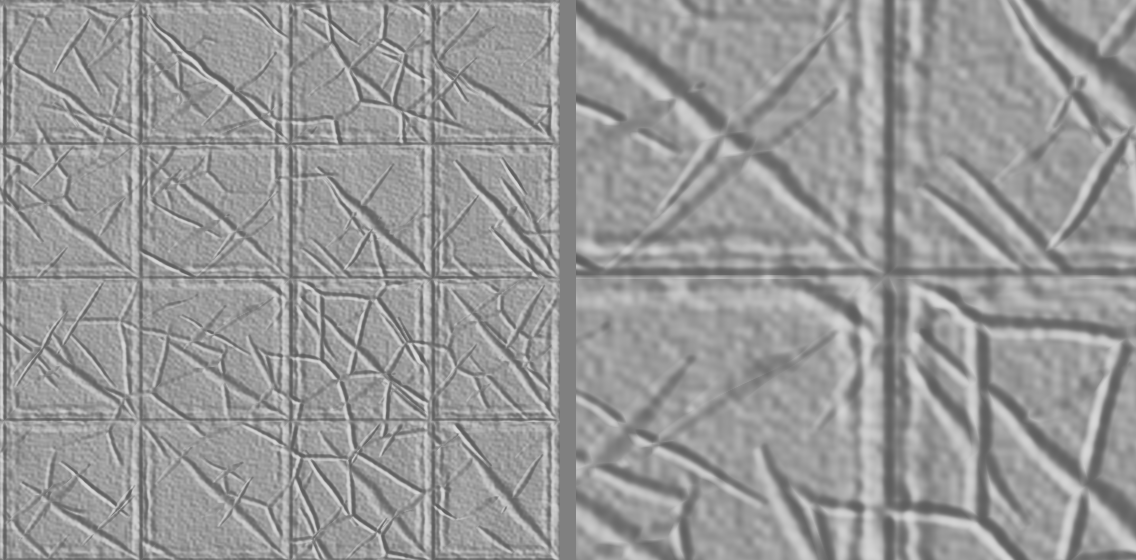
Left, the full canvas; right, a detail of the centre.
Reproduce this texture map procedurally as a Shadertoy shader.

```glsl
// Four by four worn stone tiles with bevelled panels, cracks and scratches, as a grey relief.
// A height field sums panels, seams, cracks and grain; its slope along one light
// direction, by a central difference, becomes the shade, and cavities darken it.

const float COLUMN_SEAMS[5] = float[5](0.006, 0.249, 0.517, 0.771, 0.998);
const float ROW_SEAMS[5] = float[5](-0.002, 0.248, 0.502, 0.741, 0.995);
const vec2 LIGHT = vec2(0.87, 0.49);
const float EMBOSS_STEP = 0.0025;
const float BASE_GREY = 0.612;
const float GREY_RANGE = 0.26;
const float RELIEF = 1.0;
const float CAVITY_SHADE = 0.22;
const vec2 INSET_LOW = vec2(0.026, 0.026);   // left and bottom frame widths
const vec2 INSET_HIGH = vec2(0.026, 0.016);  // right and top frame widths
const float PANEL_HEIGHT = 0.46;
const float PANEL_BEVEL = 0.005;
const float RIM_HEIGHT = 0.22;
const float SEAM_STEEP = 0.006;
const float SEAM_GENTLE = 0.013;
const float SEAM_DEPTH = 0.36;
const float WOBBLE = 0.008;
const float FINE_WOBBLE = 0.003;
const float TILE_SIZE = 0.25;
const int SCRATCHES = 8;
const float MAIN_CRACK_WIDTH = 0.016;
const float CELL_DENSITY = 10.0;
const float GRAIN = 0.125;

float hash(vec2 p) {
    return fract(sin(dot(p, vec2(127.1, 311.7))) * 43758.5453);
}

vec2 hash2(vec2 p) {
    return vec2(hash(p), hash(p + 41.3));
}

float noise(vec2 p) {
    vec2 i = floor(p), f = fract(p);
    f = f * f * (3.0 - 2.0 * f);
    return mix(mix(hash(i), hash(i + vec2(1, 0)), f.x),
               mix(hash(i + vec2(0, 1)), hash(i + vec2(1, 1)), f.x), f.y);
}

vec2 shake(vec2 p) {
    return vec2(noise(p), noise(p + 17.0)) - 0.5;
}

// 1 on the line, falling to 0 at the given width
float ridge(float d, float width) {
    return 1.0 - smoothstep(0.0, width, abs(d));
}

// Cut from a to b in tile units, thinning and fading at both ends
float cut(vec2 q, vec2 a, vec2 b, float width) {
    vec2 ab = b - a;
    float t = clamp(dot(q - a, ab) / dot(ab, ab), 0.0, 1.0);
    float d = length(q - a - ab * t) * TILE_SIZE;
    float taper = 0.3 + 0.7 * sin(3.14159 * t);
    return taper * ridge(d, max(0.0035, width * taper));
}

// Distance to the nearest border between scattered cells
float cellBorder(vec2 p) {
    vec2 cell = floor(p), nearest = vec2(0.0);
    float best = 9.0, border = 9.0;
    for (int k = 0; k < 9; k++) {
        vec2 c = cell + vec2(k % 3 - 1, k / 3 - 1);
        vec2 r = c + hash2(c) - p;
        if (dot(r, r) < best) { best = dot(r, r); nearest = r; }
    }
    for (int k = 0; k < 25; k++) {
        vec2 c = cell + vec2(k % 5 - 2, k / 5 - 2);
        vec2 r = c + hash2(c) - p, gap = r - nearest;
        if (dot(gap, gap) > 1e-4)
            border = min(border, dot(0.5 * (r + nearest), normalize(gap)));
    }
    return border;
}

// Depth of the damage in one tile
float cracks(vec2 p, vec2 q, vec2 id) {
    vec2 r = hash2(id + 3.7);
    vec2 start = vec2(0.03 + 0.2 * r.x, 0.5 + 0.45 * r.y);
    float width = MAIN_CRACK_WIDTH * mix(0.55, 1.0, r.x);
    float depth = mix(0.4, 0.65, hash(id + 8.1)) * cut(q, start, vec2(0.99, 0.01), width);

    for (int i = 0; i < SCRATCHES; i++) {
        vec2 seed = id * 7.3 + float(i) * 1.91;
        vec2 centre = 0.06 + 0.88 * hash2(seed);
        float lean = hash(seed + 5.2) < 0.6 ? 0.72 : -0.8;
        float angle = lean + 0.6 * (hash(seed + 9.4) - 0.5);
        vec2 arm = vec2(cos(angle), sin(angle)) * mix(0.1, 0.36, hash(seed + 2.6));
        float thin = mix(0.005, 0.011, hash(seed + 6.8));
        depth = max(depth, mix(0.22, 0.48, hash(seed + 4.4)) * cut(q, centre - arm, centre + arm, thin));
    }

    // One column is shattered; elsewhere only small patches break up
    bool shattered = id.x == 2.0 && id.y != 2.0;
    float broken = shattered ? 1.0 : 0.7 * smoothstep(0.54, 0.72, noise(p * 9.0 + 4.0));
    float border = cellBorder(p * CELL_DENSITY) / CELL_DENSITY;
    return max(depth, 0.42 * broken * ridge(border, 0.007));
}

// Height in x, cavity depth in y
vec2 surface(vec2 p) {
    // Find the tile
    ivec2 tile = ivec2(0);
    for (int i = 1; i < 4; i++)
        tile += ivec2(p.x > COLUMN_SEAMS[i], p.y > ROW_SEAMS[i]);
    vec2 low = vec2(COLUMN_SEAMS[tile.x], ROW_SEAMS[tile.y]);
    vec2 high = vec2(COLUMN_SEAMS[tile.x + 1], ROW_SEAMS[tile.y + 1]);
    vec2 curved = p + WOBBLE * shake(p * 24.0);
    vec2 rough = p + 0.5 * WOBBLE * shake(p * 40.0) + FINE_WOBBLE * shake(p * 100.0);

    // Raised panel, rim line and chipped frame
    vec2 inset = min(rough - low - INSET_LOW, high - rough - INSET_HIGH);
    float inner = min(inset.x, inset.y);
    float wear = noise(p * 15.0);
    float panel = smoothstep(-PANEL_BEVEL, PANEL_BEVEL, inner);
    float h = PANEL_HEIGHT * panel * mix(0.4, 1.0, wear);
    h += RIM_HEIGHT * wear * ridge(inner + 0.012, 0.006);
    h += 0.34 * (1.0 - panel) * noise(p * 75.0);

    // Seams with one steep side, damage and grain
    vec2 seam = max(1.0 - smoothstep(0.0, SEAM_STEEP, abs(p - low)),
                    1.0 - smoothstep(0.0, SEAM_GENTLE, abs(high - p)));
    float groove = max(seam.x, seam.y);
    float cavity = SEAM_DEPTH * groove * mix(0.7, 1.2, wear);
    cavity += (1.0 - groove) * cracks(curved, (curved - low) / (high - low), vec2(tile));
    h += GRAIN * (noise(p * 180.0) + 0.4 * noise(p * 95.0 + 9.0));
    return vec2(h - cavity, cavity);
}

void mainImage(out vec4 fragColor, in vec2 fragCoord) {
    vec2 p = fragCoord / iResolution.xy;
    vec2 offset = EMBOSS_STEP * LIGHT;
    vec2 behind = surface(p - offset), ahead = surface(p + offset);
    float slope = RELIEF * (behind.x - ahead.x) - CAVITY_SHADE * 0.5 * (behind.y + ahead.y);
    float grey = BASE_GREY + GREY_RANGE * tanh(slope / GREY_RANGE);
    fragColor = vec4(vec3(grey), 1.0);
}
```
